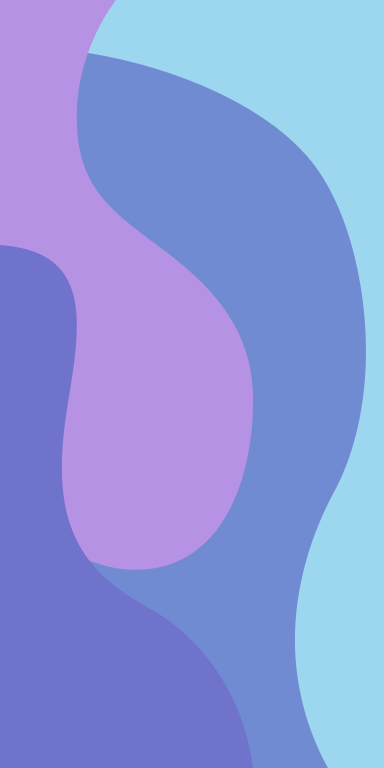
Give the GLSL for this background, as a WebGL 2 fragment shader.

```glsl
#version 300 es
precision highp float;

uniform vec2 u_resolution;
out vec4 fragColor;

const vec3 SKY    = vec3(0.616, 0.839, 0.937);
const vec3 BLUE   = vec3(0.443, 0.545, 0.824);
const vec3 LILAC  = vec3(0.710, 0.573, 0.890);
const vec3 INDIGO = vec3(0.439, 0.451, 0.800);
const int CURVE_STEPS = 24;

// Closed outline, traced by a pen around the sample point
struct Outline {
    vec2 point;
    vec2 pen;
    float dist2;
    float side;
};

Outline begin(vec2 point, vec2 start) {
    return Outline(point, start, 1e6, 1.0);
}

// Straight edge: keeps the nearest distance and flips side at each crossing
void lineTo(inout Outline o, vec2 end) {
    vec2 edge = end - o.pen;
    vec2 rel = o.point - o.pen;
    vec2 gap = rel - edge * clamp(dot(rel, edge) / dot(edge, edge), 0.0, 1.0);
    o.dist2 = min(o.dist2, dot(gap, gap));
    if ((o.pen.y > o.point.y) != (end.y > o.point.y)
        && rel.x < edge.x * rel.y / edge.y) o.side = -o.side;
    o.pen = end;
}

// Cubic Bezier edge
void curveTo(inout Outline o, vec2 c1, vec2 c2, vec2 end) {
    vec2 start = o.pen;
    for (int i = 1; i <= CURVE_STEPS; i++) {
        float t = float(i) / float(CURVE_STEPS);
        float s = 1.0 - t;
        lineTo(o, s * s * s * start + 3.0 * s * s * t * c1
                + 3.0 * s * t * t * c2 + t * t * t * end);
    }
}

// Smooth fill of a finished outline
float coverage(Outline o, float pixel) {
    return clamp(0.5 - o.side * sqrt(o.dist2) / pixel, 0.0, 1.0);
}

float blueWave(vec2 p, float pixel) {
    vec2 start = vec2(-0.1, 1.9);
    Outline o = begin(p, start);
    lineTo(o, vec2(0.229, 1.862));
    curveTo(o, vec2(0.456, 1.826), vec2(0.716, 1.719), vec2(0.828, 1.557));
    curveTo(o, vec2(0.909, 1.440), vec2(0.953, 1.258), vec2(0.953, 1.083));
    curveTo(o, vec2(0.953, 0.945), vec2(0.922, 0.815), vec2(0.870, 0.719));
    curveTo(o, vec2(0.805, 0.599), vec2(0.768, 0.464), vec2(0.768, 0.333));
    curveTo(o, vec2(0.768, 0.216), vec2(0.799, 0.099), vec2(0.854, 0.0));
    lineTo(o, vec2(0.91, -0.1));
    lineTo(o, vec2(-0.1, -0.1));
    lineTo(o, start);
    return coverage(o, pixel);
}

float lilacDrop(vec2 p, float pixel) {
    vec2 start = vec2(-0.1, 2.1);
    Outline o = begin(p, start);
    lineTo(o, vec2(0.377, 2.1));
    lineTo(o, vec2(0.302, 2.0));
    curveTo(o, vec2(0.247, 1.927), vec2(0.198, 1.812), vec2(0.200, 1.693));
    curveTo(o, vec2(0.200, 1.526), vec2(0.276, 1.461), vec2(0.391, 1.375));
    curveTo(o, vec2(0.531, 1.273), vec2(0.659, 1.161), vec2(0.659, 0.958));
    curveTo(o, vec2(0.659, 0.750), vec2(0.578, 0.516), vec2(0.352, 0.516));
    curveTo(o, vec2(0.307, 0.516), vec2(0.266, 0.526), vec2(0.208, 0.550));
    lineTo(o, vec2(-0.1, 0.55));
    lineTo(o, start);
    return coverage(o, pixel);
}

float indigoHill(vec2 p, float pixel) {
    vec2 start = vec2(-0.1, 1.366);
    Outline o = begin(p, start);
    lineTo(o, vec2(0.0, 1.362));
    curveTo(o, vec2(0.130, 1.352), vec2(0.200, 1.297), vec2(0.200, 1.154));
    curveTo(o, vec2(0.200, 1.031), vec2(0.161, 0.919), vec2(0.161, 0.781));
    curveTo(o, vec2(0.161, 0.581), vec2(0.255, 0.492), vec2(0.378, 0.422));
    curveTo(o, vec2(0.534, 0.339), vec2(0.635, 0.182), vec2(0.659, 0.0));
    lineTo(o, vec2(0.67, -0.1));
    lineTo(o, vec2(-0.1, -0.1));
    lineTo(o, start);
    return coverage(o, pixel);
}

void main() {
    // Canvas spans 1 unit across and 2 units up
    vec2 p = gl_FragCoord.xy / u_resolution * vec2(1.0, 2.0);
    float pixel = 2.0 / u_resolution.y;

    // Flat layers, back to front
    vec3 color = SKY;
    color = mix(color, BLUE, blueWave(p, pixel));
    color = mix(color, LILAC, lilacDrop(p, pixel));
    color = mix(color, INDIGO, indigoHill(p, pixel));
    fragColor = vec4(color, 1.0);
}
```
